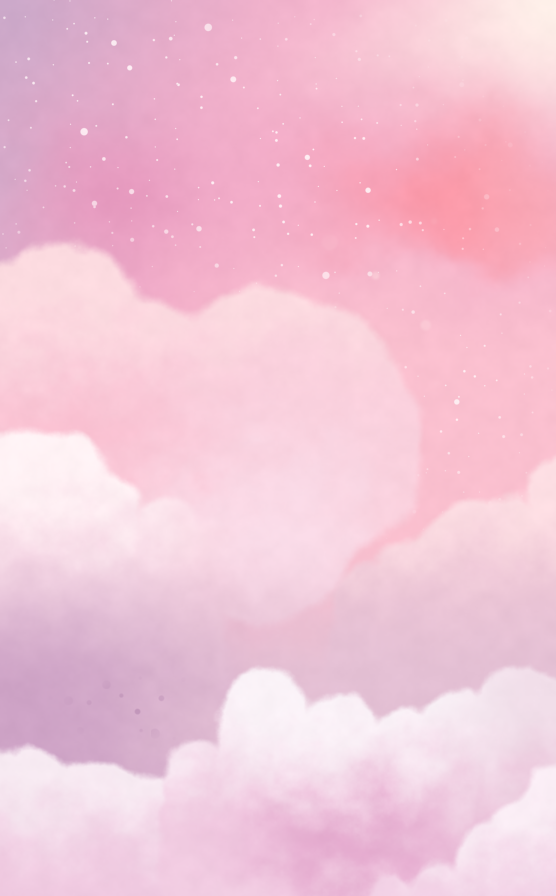
Reproduce this background procedurally as a Shadertoy shader.

```glsl
// Pastel pink sky with a coral glow, scattered stars and soft layered clouds.
// Positions are in hundredths of the canvas height.

float hash(vec2 p) {
    return fract(sin(dot(p, vec2(127.1, 311.7))) * 43758.5);
}

float noise(vec2 p) {
    vec2 i = floor(p), f = fract(p);
    f = f * f * (3.0 - 2.0 * f);
    return mix(mix(hash(i), hash(i + vec2(1, 0)), f.x),
               mix(hash(i + vec2(0, 1)), hash(i + vec2(1, 1)), f.x), f.y);
}

float fbm(vec2 p) {
    float sum = 0.0, amp = 0.5;
    for (int i = 0; i < 5; i++) {
        sum += amp * noise(p);
        p = p * 2.03 + 17.3;
        amp *= 0.5;
    }
    return sum;
}

// Soft elliptical spot of light
float glow(vec2 p, vec2 center, vec2 size) {
    vec2 q = (p - center) / size;
    return exp(-dot(q, q));
}

float smoothMin(float a, float b) {
    float h = max(1.0 - abs(a - b), 0.0);
    return min(a, b) - h * h * 0.25;
}

// Distance to a cloud of puffs (x, y, radius) on columns that shorten to the right
float cloud(vec2 p, float taper, vec3 puffs[6]) {
    float d = 1e3;
    for (int i = 0; i < 6; i++) {
        vec2 q = p - puffs[i].xy;
        q.y -= clamp(q.y, taper * puffs[i].x - 62.0, 0.0);
        d = smoothMin(d, length(q) - puffs[i].z);
    }
    return d;
}

float cover(float d, float soft) {
    return 1.0 - smoothstep(-soft, soft, d);
}

// One randomly sized and placed dot per grid cell
float dots(vec2 p, float cell, float maxRadius, float soft) {
    vec2 id = floor(p / cell);
    vec2 offset = 0.2 + 0.6 * vec2(hash(id), hash(id + 31.7));
    float radius = maxRadius * mix(0.3, 1.0, pow(hash(id + 5.3), 3.0));
    float d = length(p - (id + offset) * cell) - radius;
    return cover(d, soft) * step(hash(id + 71.9), 0.43);
}

vec3 sky(vec2 p, float n) {
    vec2 w = p + 9.0 * (vec2(n, fbm(p * 0.11 + 40.0)) - 0.5);
    vec3 c = mix(vec3(0.79, 0.66, 0.79), vec3(0.95, 0.68, 0.79),
                 smoothstep(-8.0, 38.0, w.x + 0.5 * (100.0 - w.y)));
    float low = 1.0 - smoothstep(60.0, 82.0, w.y);
    c = mix(c, vec3(0.98, 0.75, 0.81), low * smoothstep(10.0, 36.0, w.x));
    c = mix(c, vec3(0.90, 0.57, 0.73), 0.65 * glow(w, vec2(12, 77), vec2(9, 8)));
    c = mix(c, vec3(0.98, 0.82, 0.85), 0.8 * glow(w, vec2(50, 95), vec2(17, 8)));
    c = mix(c, vec3(1.00, 0.95, 0.92), glow(p, vec2(63, 101), vec2(14)));
    float hem = smoothstep(68.0, 73.0, w.y);
    c = mix(c, vec3(0.99, 0.58, 0.64), 0.9 * hem * glow(w, vec2(49, 77.5), vec2(12, 7)));
    return mix(c, vec3(0.98, 0.66, 0.70), 0.6 * hem * glow(w, vec2(60, 77), vec2(10, 7)));
}

void mainImage(out vec4 fragColor, in vec2 fragCoord) {
    vec2 p = 100.0 * fragCoord / iResolution.y;
    float soft = 100.0 / iResolution.y;
    vec2 wobble = vec2(fbm(p * 0.35), fbm(p * 0.35 + 50.0)) - 0.5;
    vec2 q = p + 1.8 * wobble;      // ragged outlines
    vec2 g = p + 9.0 * wobble;      // drifting colour inside clouds
    vec3 col = sky(p, fbm(p * 0.09));

    // Stars and large pale spots
    float band = min(glow(p, vec2(10, 92), vec2(24)) + glow(p, vec2(36, 79), vec2(14))
                   + glow(p, vec2(52, 57), vec2(9, 14)), 1.0);
    float stars = 0.0;
    for (float k = 0.0; k < 3.0; k++) {
        stars = max(stars, dots(p + 13.7 * k, 2.3 + 1.6 * k, 0.18 + 0.12 * k, soft * 0.8));
    }
    col = mix(col, vec3(1.0, 0.96, 0.97), 0.9 * stars * band);
    float spots = dots(p, 6.5, 1.1, 0.25) * glow(p, vec2(44, 67), vec2(7));
    col = mix(col, vec3(1.0, 0.86, 0.88), 0.6 * spots);

    // Right middle cloud
    float d = cloud(q, 0.0, vec3[6](vec3(63.8, 44.6, 4.9), vec3(57.3, 40.1, 4.2),
        vec3(52.7, 38.8, 5.2), vec3(49, 37.6, 3.5), vec3(45, 36.2, 3.4), vec3(41, 33, 4)));
    vec3 body = mix(vec3(0.94, 0.78, 0.84), vec3(0.99, 0.87, 0.89), smoothstep(30.0, 45.0, g.y));
    col = mix(col, body, cover(d, 0.6));

    // Large rounded cloud
    d = cloud(q, 1.5, vec3[6](vec3(0, 61, 9.9), vec3(7.2, 64.2, 8.5), vec3(15.6, 56.8, 9.7),
        vec3(29.3, 58.2, 9.8), vec3(35.2, 56.2, 9.6), vec3(38.7, 51.5, 8.2)));
    body = mix(vec3(0.98, 0.81, 0.86), vec3(0.99, 0.86, 0.88), smoothstep(55.0, 68.0, g.y));
    body = mix(body, vec3(0.98, 0.74, 0.81), 0.8 * glow(g, vec2(9, 51), vec2(16, 7)));
    body = mix(body, vec3(0.98, 0.87, 0.92), 0.85 * glow(g, vec2(30, 40), vec2(13)));
    col = mix(col, body, cover(d, 0.8));

    // Left white cloud, dissolving to the right
    d = cloud(q, 0.0, vec3[6](vec3(-1, 46, 6), vec3(2.6, 47.3, 4.8), vec3(7.2, 46.6, 4.8),
        vec3(12.2, 43.5, 3.4), vec3(18.9, 40.8, 3.6), vec3(24, 38, 4)));
    body = mix(vec3(0.97, 0.85, 0.90), vec3(1.0, 0.95, 0.96), smoothstep(34.0, 48.0, g.y));
    col = mix(col, body, cover(d, 0.6) * (1.0 - smoothstep(14.0, 28.0, p.x)));

    // Mauve haze with darker specks
    vec3 mauve = mix(vec3(0.80, 0.63, 0.77), vec3(0.89, 0.75, 0.83), smoothstep(2.0, 34.0, g.x));
    col = mix(col, mauve, 0.96 * (1.0 - smoothstep(23.0, 41.0, p.y + 3.0 * wobble.y)));
    float specks = dots(p, 2.1, 0.6, soft) * glow(p, vec2(15, 21), vec2(6, 2.5));
    col = mix(col, vec3(0.70, 0.52, 0.68), 0.6 * specks);

    // Bottom left cloud
    d = cloud(q, 0.0, vec3[6](vec3(-2, 11, 5), vec3(3, 11.5, 5), vec3(8, 10, 4.6),
        vec3(10.5, 10.6, 4.1), vec3(13, 10.5, 4.1), vec3(17, 9.5, 4)));
    body = mix(vec3(0.94, 0.79, 0.88), vec3(0.97, 0.92, 0.95), smoothstep(0.0, 15.0, g.y));
    col = mix(col, body, cover(d, 0.5));

    // Bottom centre cloud
    d = cloud(q, 0.0, vec3[6](vec3(22, 13, 4), vec3(29.7, 20.3, 5.1), vec3(37.8, 18, 4.2),
        vec3(45, 16.7, 4.2), vec3(51.4, 19, 4.2), vec3(58, 21, 4.8)));
    body = mix(vec3(0.95, 0.81, 0.89), vec3(0.98, 0.95, 0.97), smoothstep(7.0, 22.0, g.y));
    body = mix(body, vec3(0.89, 0.65, 0.80), 0.85 * glow(g, vec2(40, 5), vec2(14, 5)));
    col = mix(col, body, cover(d, 0.5) * (1.0 - 0.4 * smoothstep(46.0, 60.0, p.x)));

    // Bottom right cloud
    d = cloud(q, 0.0, vec3[6](vec3(63, 9.5, 5), vec3(58.5, 7, 4), vec3(54.5, 4.5, 3.6),
        vec3(49, 0.8, 3), vec3(44, -1, 3), vec3(38, -4, 4)));
    body = mix(vec3(0.95, 0.82, 0.90), vec3(0.98, 0.93, 0.96), smoothstep(-1.0, 10.0, g.y));
    col = mix(col, body, cover(d, 0.5));

    // Faint paper mottling
    fragColor = vec4(col + 0.03 * (fbm(p * 0.6) - 0.5), 1.0);
}
```
